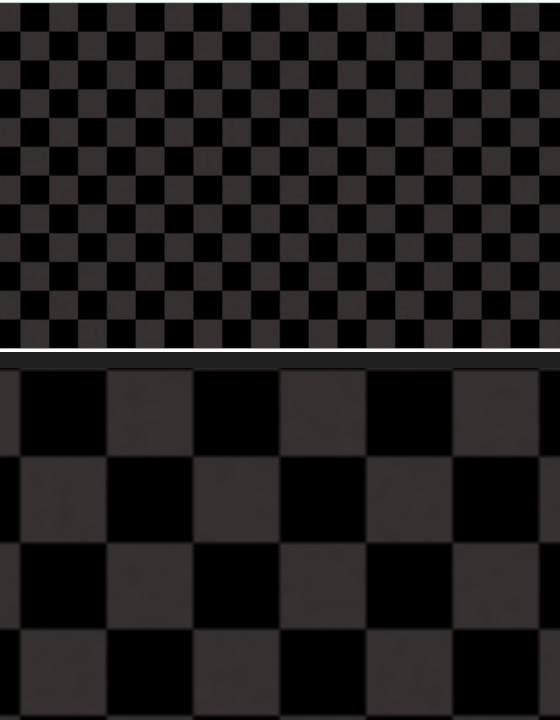
Top: the whole. Bottom: its middle third, enlarged.
Give the GLSL for this pattern, as a Shadertoy shader.

```glsl
// Lengths are fractions of the canvas height
const vec2  TILE_SIZE     = vec2(0.0819, 0.0818);
const vec2  GRID_ORIGIN   = vec2(0.0580, 0.0103);
const float ROW_COUNT     = 12.0;
const float TILE_SOFTNESS = 0.0045;
const float BAND_SOFTNESS = 0.0055;
const float MOTTLE_SCALE  = 60.0;
const float MOTTLE_AMOUNT = 0.012;

const vec3 BLACK       = vec3(0.0);
const vec3 CHARCOAL    = vec3(0.210, 0.192, 0.188);
const vec3 BOTTOM_BAND = vec3(1.0);
const vec3 TOP_BAND    = vec3(0.95, 1.0, 0.985);

vec2 hashGradient(vec2 cell) {
    vec2 h = vec2(dot(cell, vec2(127.1, 311.7)), dot(cell, vec2(269.5, 183.3)));
    return 2.0 * fract(sin(h) * 43758.5) - 1.0;
}

float gradientNoise(vec2 p) {
    vec2 cell = floor(p);
    vec2 f = fract(p);
    vec2 u = f * f * (3.0 - 2.0 * f);
    float a = dot(hashGradient(cell), f);
    float b = dot(hashGradient(cell + vec2(1, 0)), f - vec2(1, 0));
    float c = dot(hashGradient(cell + vec2(0, 1)), f - vec2(0, 1));
    float d = dot(hashGradient(cell + vec2(1, 1)), f - vec2(1, 1));
    return mix(mix(a, b, u.x), mix(c, d, u.x), u.y);
}

// Smoothed two-colour checker: 1 on even cells, 0 on odd cells
float checker(vec2 p, float softness) {
    vec2 edgeDistance = 0.5 - abs(mod(p + 0.5, 2.0) - 1.0);
    vec2 side = clamp(2.0 * edgeDistance * TILE_SIZE / softness, -1.0, 1.0);
    return 0.5 + 0.5 * side.x * side.y;
}

void mainImage(out vec4 fragColor, in vec2 fragCoord) {
    vec2 uv = fragCoord / iResolution.y;
    float pixel = 1.0 / iResolution.y;

    // Checkered field with faint mottling in the lighter tiles
    float mask = checker((uv - GRID_ORIGIN) / TILE_SIZE, max(TILE_SOFTNESS, pixel));
    float mottle = MOTTLE_AMOUNT * gradientNoise(uv * MOTTLE_SCALE);
    vec3 color = mix(BLACK, CHARCOAL + mottle, mask);

    // Pale bands along the lower and upper borders
    float blur = 0.5 * max(BAND_SOFTNESS, pixel);
    float fieldBottom = GRID_ORIGIN.y;
    float fieldTop = fieldBottom + ROW_COUNT * TILE_SIZE.y;
    float below = 1.0 - smoothstep(fieldBottom - blur, fieldBottom + blur, uv.y);
    float above = smoothstep(fieldTop - blur, fieldTop + blur, uv.y);
    color = mix(color, BOTTOM_BAND, below);
    color = mix(color, TOP_BAND, above);

    fragColor = vec4(color, 1.0);
}
```
